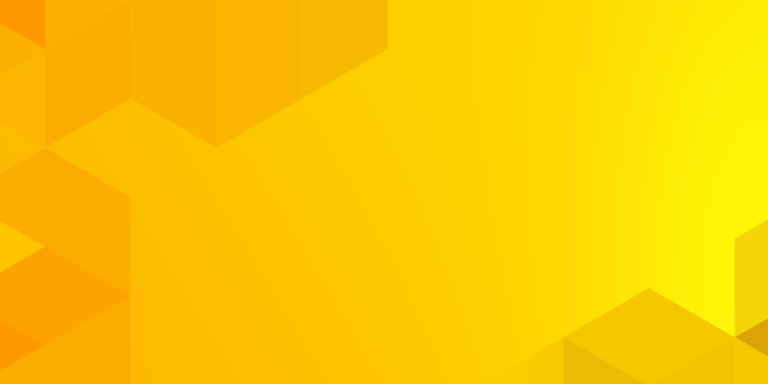
Give the GLSL for this background, as a Shadertoy shader.

```glsl
// Backdrop
const vec3 AMBER = vec3(0.985, 0.715, 0.0);
const vec3 GOLD  = vec3(0.995, 0.82, 0.0);
const vec3 LEMON = vec3(1.0, 0.97, 0.03);
const vec2 GLOW_CENTER = vec2(2.0, 0.28);
const vec2 GLOW_SHAPE  = vec2(1.0, 0.4);
const float GLOW_FALLOFF = 5.0;

// Facets
const vec3 TANGERINE = vec3(0.995, 0.605, 0.0);
const vec3 ORANGE    = vec3(0.99, 0.64, 0.0);
const vec3 APRICOT   = vec3(0.98, 0.68, 0.0);
const vec3 HONEY     = vec3(0.98, 0.71, 0.0);
const vec3 MUSTARD   = vec3(0.97, 0.73, 0.0);
const vec3 STRAW     = vec3(0.96, 0.78, 0.0);
const vec3 PALE      = vec3(0.965, 0.83, 0.04);
const vec3 BRONZE    = vec3(0.86, 0.64, 0.02);

// Triangular lattices: column spacing and edge length, in canvas heights
const vec2 CELL = vec2(0.2229, 0.257);
const vec2 LEFT_ORIGIN  = vec2(0.1172, 0.6146);
const vec2 RIGHT_ORIGIN = vec2(1.690, 0.25);
const float FAR = 20.0;

// Lattice axes: x = column, y = rising lines, z = falling lines
vec3 latticeCoords(vec2 p, vec2 origin) {
    vec2 q = (p - origin) / CELL;
    return vec3(q.x, q.y - 0.5 * q.x, q.y + 0.5 * q.x);
}

// Coverage of the convex facet between two bounds on each lattice axis
float facet(vec3 g, vec3 lo, vec3 hi) {
    vec3 inside = min(g - lo, hi - g);
    vec3 cover = clamp(inside * CELL.x * iResolution.y + 0.5, 0.0, 1.0);
    return min(cover.x, min(cover.y, cover.z));
}

void paint(inout vec3 col, vec3 tint, float opacity, vec3 g, vec3 lo, vec3 hi) {
    col = mix(col, tint, opacity * facet(g, lo, hi));
}

vec3 backdrop(vec2 p) {
    vec3 col = mix(AMBER, GOLD, smoothstep(0.0, 1.2, dot(p, vec2(0.65, 0.4))));
    vec2 d = (p - GLOW_CENTER) * GLOW_SHAPE;
    return mix(col, LEMON, exp(-GLOW_FALLOFF * dot(d, d)));
}

void paintLeft(inout vec3 col, vec3 g) {
    // Upper cluster
    paint(col, HONEY, 0.8, g, vec3(-FAR, -FAR, 0), vec3(0, 1, FAR));
    paint(col, APRICOT, 0.8, g, vec3(-FAR, 1, -FAR), vec3(0, FAR, 1));
    paint(col, TANGERINE, 1.0, g, vec3(-FAR, 1, 1), vec3(0, FAR, FAR));
    paint(col, APRICOT, 1.0, g, vec3(0, 0, -FAR), vec3(1, 1, FAR));
    paint(col, ORANGE, 0.6, g, vec3(0, 1, -FAR), vec3(1, FAR, FAR));
    paint(col, ORANGE, 0.6, g, vec3(1, 1, -FAR), vec3(2, FAR, FAR));
    paint(col, mix(APRICOT, HONEY, 0.6), 1.0, g, vec3(1, -FAR, 1), vec3(2, 1, FAR));
    paint(col, HONEY, 1.0, g, vec3(2, -1, -FAR), vec3(3, FAR, 2));
    paint(col, mix(APRICOT, MUSTARD, 0.5), 1.0, g, vec3(2, -FAR, 2), vec3(3, FAR, FAR));
    paint(col, MUSTARD, 1.0, g, vec3(3, -1, -FAR), vec3(4, FAR, FAR));

    // Lower cluster
    paint(col, APRICOT, 1.0, g, vec3(-FAR, -FAR, -1), vec3(1, 0, 0));
    paint(col, GOLD, 0.5, g, vec3(-FAR, -1, -FAR), vec3(0, FAR, -1));
    paint(col, ORANGE, 1.0, g, vec3(-FAR, -2, -2), vec3(1, -1, -1));
    paint(col, TANGERINE, 1.0, g, vec3(-FAR, -2, -FAR), vec3(0, -1, -2));
    paint(col, APRICOT, 1.0, g, vec3(-FAR, -FAR, -FAR), vec3(1, -2, FAR));
}

void paintRight(inout vec3 col, vec3 g) {
    // Cube resting on the lower edge
    float fade = 0.8 * smoothstep(-2.1, -1.0, g.x);
    paint(col, STRAW, fade, g, vec3(-FAR, -FAR, -FAR), vec3(-1, 0, FAR));
    paint(col, STRAW, 1.0, g, vec3(-1, -FAR, -FAR), vec3(1, 0, 0));
    paint(col, BRONZE, 0.35, g, vec3(-1, -FAR, -FAR), vec3(0, FAR, -1));
    paint(col, BRONZE, 0.12, g, vec3(0, -FAR, -FAR), vec3(1, -1, FAR));

    // Facets cut by the right edge
    paint(col, PALE, 1.0, g, vec3(1, -1, -FAR), vec3(FAR, 0, FAR));
    paint(col, BRONZE, 1.0, g, vec3(1, -FAR, 0), vec3(FAR, -1, FAR));
    paint(col, STRAW, 1.0, g, vec3(1, -FAR, -FAR), vec3(FAR, FAR, 0));
}

void mainImage(out vec4 fragColor, in vec2 fragCoord) {
    vec2 p = fragCoord / iResolution.y;
    vec3 col = backdrop(p);
    paintLeft(col, latticeCoords(p, LEFT_ORIGIN));
    paintRight(col, latticeCoords(p, RIGHT_ORIGIN));
    fragColor = vec4(col, 1.0);
}
```
